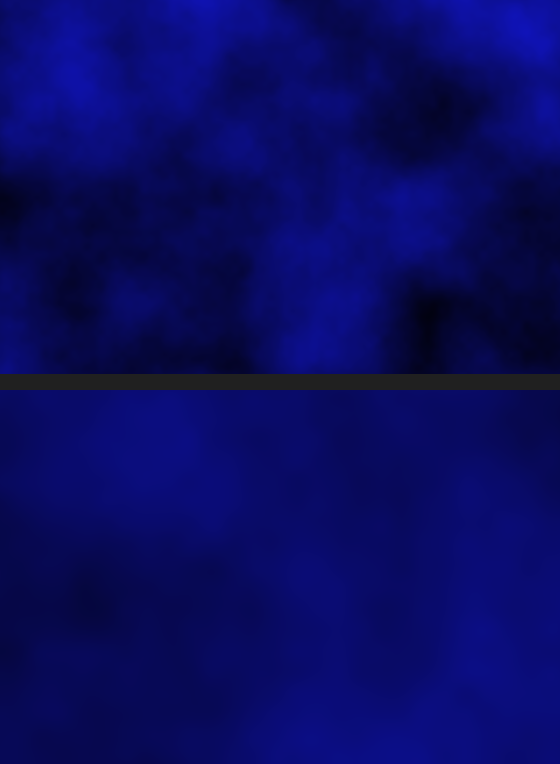
Top, the full canvas; bottom, a detail of the centre.
Write a Shadertoy shader that draws this texture.

```glsl
const float CELLS_PER_HEIGHT = 3.3;
const int OCTAVES = 5;
const float MEAN_GLOW = 0.39;
const float CONTRAST = 0.93;
const vec3 CLOUD_BLUE = vec3(0.085, 0.103, 1.0);

float hash(vec2 cell) {
    return fract(sin(dot(cell, vec2(12.9898, 78.233))) * 43758.5453);
}

// Smoothly interpolated lattice noise
float valueNoise(vec2 p) {
    vec2 cell = floor(p);
    vec2 f = fract(p);
    vec2 blend = f * f * (3.0 - 2.0 * f);
    float low = mix(hash(cell), hash(cell + vec2(1.0, 0.0)), blend.x);
    float high = mix(hash(cell + vec2(0.0, 1.0)), hash(cell + vec2(1.0)), blend.x);
    return mix(low, high, blend.y);
}

// Sum of octaves, centred on zero
float cloudNoise(vec2 p, float gain) {
    float sum = 0.0;
    float amplitude = 0.5;
    for (int i = 0; i < OCTAVES; i++) {
        sum += amplitude * (valueNoise(p) - 0.5);
        p = p * 2.0 + vec2(17.3, 9.7);
        amplitude *= gain;
    }
    return sum;
}

// Maps density to deep blue light
vec3 cloudColor(float density, vec3 tint) {
    return tint * clamp(MEAN_GLOW + CONTRAST * density, 0.05, 0.8);
}

void mainImage(out vec4 fragColor, in vec2 fragCoord) {
    vec2 uv = fragCoord / iResolution.y;
    float density = cloudNoise(uv * CELLS_PER_HEIGHT + vec2(4.2, 7.6), 0.5);
    fragColor = vec4(cloudColor(density, CLOUD_BLUE), 1.0);
}
```
